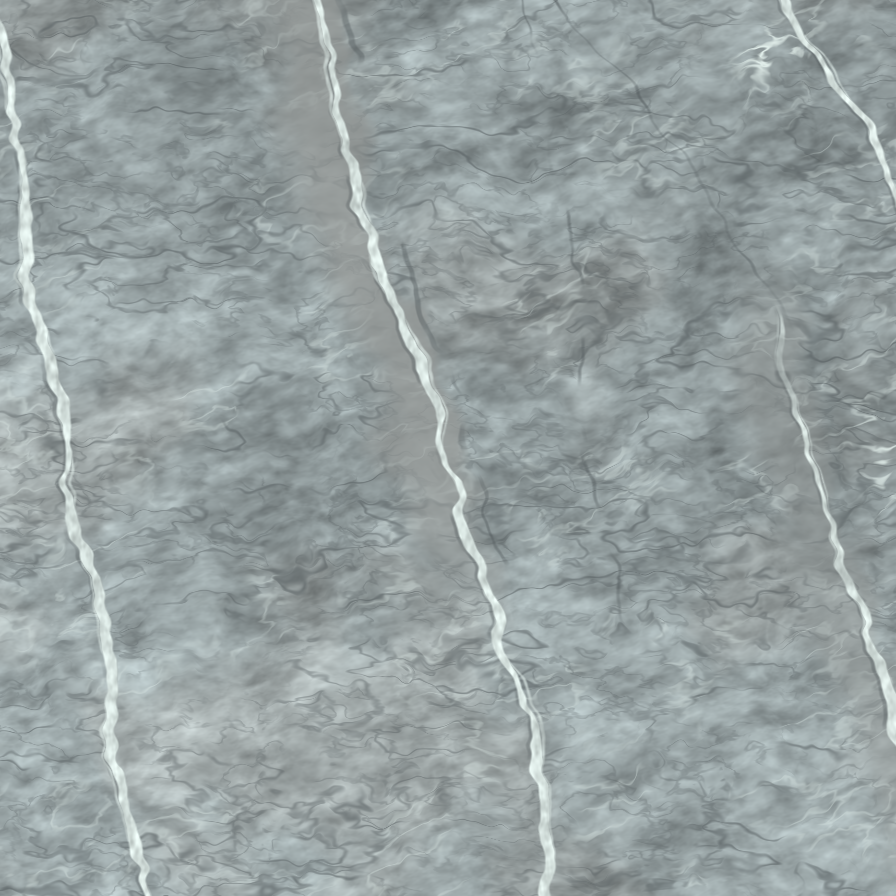
Write a Shadertoy shader that draws this texture.

```glsl
const vec3 STONE_TINT = vec3(0.930, 1.0, 1.008);
const vec3 WARM_TINT  = vec3(0.970, 1.0, 0.990);
const vec3 CALCITE    = vec3(0.88, 0.93, 0.915);
const vec3 CRACK_DARK = vec3(0.33, 0.36, 0.37);

float hash(vec2 p) {
    return fract(sin(dot(p, vec2(127.1, 311.7))) * 43758.5453);
}

float noise(vec2 p) {
    vec2 i = floor(p), f = fract(p);
    f = f * f * (3.0 - 2.0 * f);
    return mix(mix(hash(i), hash(i + vec2(1, 0)), f.x),
               mix(hash(i + vec2(0, 1)), hash(i + vec2(1, 1)), f.x), f.y);
}

float fbm(vec2 p, int octaves) {
    float sum = 0.0, total = 0.0, amp = 0.5;
    for (int i = 0; i < octaves; i++) {
        sum += amp * noise(p);
        total += amp;
        p = mat2(1.6, 1.2, -1.2, 1.6) * p + 17.3;
        amp *= 0.5;
    }
    return sum / total;
}

vec2 rotate(vec2 p, float a) {
    return mat2(cos(a), -sin(a), sin(a), cos(a)) * p;
}

// Thin wandering line along the middle level of a noise field
float contour(vec2 p, float width) {
    return 1.0 - smoothstep(0.0, width, abs(fbm(p, 4) - 0.5));
}

// Patchy mask that breaks lines into short pieces
float breaks(vec2 p, float scale, float seed) {
    return smoothstep(0.42, 0.62, fbm(p * scale + seed, 3));
}

float blot(vec2 p, vec2 centre, vec2 radius) {
    vec2 d = (p - centre) / radius;
    return exp(-dot(d, d));
}

// Sideways wobble of a vein at height y
float sway(float y, float seed) {
    return 0.030 * (noise(vec2(y * 7.0, seed)) - 0.5)
         + 0.016 * (noise(vec2(y * 22.0, seed + 5.0)) - 0.5)
         + 0.007 * (noise(vec2(y * 65.0, seed + 9.0)) - 0.5);
}

// Ragged line of uneven thickness, s is the signed distance across it
float strand(float s, float y, float width, float seed) {
    float w = width * (0.2 + 0.9 * noise(vec2(y * 20.0, seed + 13.0))
                     + 0.5 * noise(vec2(y * 95.0, seed + 17.0 + sign(s) * 3.0)));
    return 1.0 - smoothstep(w - 0.0015, w + 0.0018, abs(s));
}

// White mineral vein with a broken dark rim and a thin side strand
vec3 drawVein(vec3 col, vec2 p, float s, float width, float seed, float mask) {
    float rim = strand(s + 0.002, p.y, width * 1.35, seed) * breaks(p, 22.0, seed);
    float core = strand(s, p.y, width, seed);
    float fork = 0.018 * (noise(vec2(p.y * 13.0, seed + 21.0)) - 0.5);
    float side = strand(s + fork, p.y, width * 0.35, seed + 3.0) * 0.6;
    float speckle = fbm(p * vec2(170.0, 100.0), 2);
    col = mix(col, CRACK_DARK, rim * mask * 0.4);
    vec3 mineral = CALCITE * (0.80 + 0.34 * speckle);
    return mix(col, mineral, max(core, side) * mask * 0.96);
}

// Dull band beside a vein, wider on its left
float halo(float s, float leftWidth) {
    return smoothstep(-leftWidth, -0.35 * leftWidth, s) * (1.0 - smoothstep(0.005, 0.03, s));
}

void mainImage(out vec4 fragColor, in vec2 fragCoord) {
    vec2 p = fragCoord / iResolution.xy;
    vec2 warp = vec2(fbm(p * 12.0, 4), fbm(p * 12.0 + 40.0, 4)) - 0.5;
    vec2 jitter = vec2(noise(p * 75.0), noise(p * 75.0 + 30.0)) - 0.5;
    vec2 q = p + 0.035 * warp + 0.007 * jitter;
    vec2 tilted = rotate(q, 0.38);

    // Signed distances across the long veins and cracks
    float left   = p.x - (0.18 - 0.30 * p.y + 0.12 * p.y * p.y) - sway(p.y, 2.0);
    float middle = p.x - (0.63 - 0.285 * p.y) - sway(p.y, 31.0);
    float right  = p.x - (1.06 - 0.31 * p.y) - sway(p.y, 57.0);
    float corner = p.x - (1.42 - 0.535 * p.y) - sway(p.y, 83.0);
    float slant  = p.x - (1.32 - 0.69 * p.y) - sway(p.y, 64.0);
    float faint  = p.x - (0.753 - 0.18 * p.y) - sway(p.y, 71.0);

    // Dull warm zones with uneven borders
    float ragged = 0.06 * (fbm(p * 14.0 + 33.0, 4) - 0.5);
    float band = halo(middle + ragged, 0.09) * smoothstep(0.2, 0.5, p.y);
    band = max(band, 0.6 * halo(right + ragged, 0.08) * (1.0 - smoothstep(0.6, 0.75, p.y)));
    float rough = 1.0 - 0.65 * band;

    // Clouded, streaked and grainy stone
    float cloud = fbm(q * 3.2 + 6.0, 4) - 0.5;
    float streak = fbm(tilted * vec2(9.0, 23.0), 5) - 0.5;
    float mottle = fbm(q * vec2(32.0, 46.0) + 9.0, 4) - 0.5;
    float wrinkle = fbm(rotate(p + 0.02 * warp, 0.25) * vec2(55.0, 110.0) + 4.0, 3) - 0.5;
    float tone = 0.628 + 0.21 * cloud + rough * (0.23 * streak + 0.21 * mottle + 0.20 * wrinkle);
    tone += 0.045 * blot(p, vec2(0.53, 0.82), vec2(0.09, 0.16));
    tone += 0.03 * blot(p, vec2(0.0, 0.15), vec2(0.12, 0.25));
    tone = mix(tone, 0.595, band * 0.4);
    float warmth = max(band, 0.6 * smoothstep(0.48, 0.72, fbm(q * 6.0 + 70.0, 4)));
    vec3 col = tone * mix(STONE_TINT, WARM_TINT, warmth * 0.85);

    // Pale wisps
    float flecks = contour(tilted * vec2(17.0, 42.0) + 3.0, 0.07);
    float wispZone = 0.32 * breaks(p, 13.0, 20.0);
    wispZone += 0.9 * blot(p, vec2(0.86, 0.94), vec2(0.035, 0.025));
    wispZone += 0.9 * blot(p, vec2(0.99, 0.49), vec2(0.025, 0.06));
    col = mix(col, CALCITE, flecks * min(wispZone, 1.0) * rough);

    // Short hair cracks, mostly level
    float hair = contour(q * vec2(6.0, 19.0) + 12.0, 0.026) * breaks(p, 11.0, 2.0);
    float fine = contour(q * vec2(13.0, 36.0) + 50.0, 0.045) * breaks(p, 15.0, 5.0);
    float tiny = contour(q * vec2(26.0, 58.0) + 90.0, 0.06) * breaks(p, 18.0, 8.0);
    col = mix(col, CRACK_DARK, max(max(0.5 * hair, 0.38 * fine), 0.26 * tiny) * rough);

    // Long steep cracks
    float broken = breaks(p, 20.0, 80.0);
    float longCrack = strand(slant, p.y, 0.0014, 14.0) * smoothstep(0.6, 0.75, p.y) * (0.45 + 0.55 * broken);
    longCrack = max(longCrack, 0.8 * broken * strand(faint, p.y, 0.0015, 24.0) * smoothstep(0.25, 0.35, p.y));
    float beside = middle - 0.03 - 0.5 * ragged;
    longCrack = max(longCrack, 0.8 * broken * strand(beside, p.y, 0.0025, 44.0) * smoothstep(0.3, 0.4, p.y));
    col = mix(col, CRACK_DARK, longCrack * 0.55);

    // White veins
    float rightFade = (1.0 - smoothstep(0.62, 0.67, p.y)) * mix(1.0, broken, smoothstep(0.3, 0.45, p.y) * 0.6);
    col = drawVein(col, p, left, 0.0056, 2.0, 1.0);
    col = drawVein(col, p, middle, 0.0056, 31.0, 1.0);
    col = drawVein(col, p, right, mix(0.0058, 0.0030, smoothstep(0.3, 0.5, p.y)), 57.0, rightFade);
    col = drawVein(col, p, corner, 0.0052, 83.0, 1.0);

    fragColor = vec4(clamp(col, 0.0, 1.0), 1.0);
}
```
